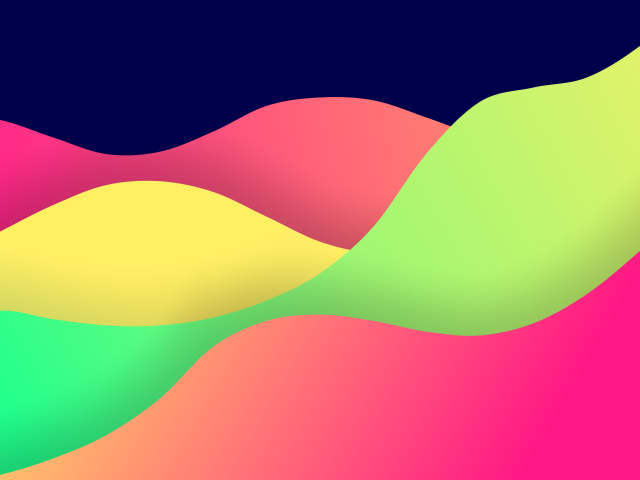
Give the GLSL for this background, as a WebGL 2 fragment shader.

```glsl
#version 300 es
precision highp float;
// Overlapping wavy paper layers with smooth gradients and soft shadows on navy.
uniform vec2 u_resolution;
out vec4 fragColor;

const float ASPECT = 4.0 / 3.0;
const int SPANS = 12;              // curve spans across the canvas
const int KNOTS = SPANS + 3;       // one extra knot outside each side

// Shadow reach in canvas heights, and darkness per casting layer
const float SHADOW_REACH = 0.15;
const float YELLOW_SHADOW = 0.20;
const float GREEN_SHADOW = 0.09;
const float FRONT_SHADOW = 0.19;

const vec3 NAVY = vec3(0.0, 0.0, 0.29);
const vec3 ROSE = vec3(1.0, 0.16, 0.53);
const vec3 CORAL = vec3(1.0, 0.48, 0.45);
const vec3 LEMON = vec3(1.0, 0.94, 0.39);
const vec3 PALE_LIME = vec3(0.91, 0.93, 0.42);
const vec3 MINT = vec3(0.13, 1.0, 0.55);
const vec3 GREEN = vec3(0.61, 0.97, 0.45);
const vec3 LIME = vec3(0.88, 0.95, 0.41);
const vec3 ORANGE = vec3(1.0, 0.75, 0.42);
const vec3 HOT_PINK = vec3(1.0, 0.09, 0.52);

// Crest heights at evenly spaced knots, left to right
const float[KNOTS] CORAL_CREST = float[KNOTS](
  0.759, 0.750, 0.7135, 0.679, 0.684, 0.726, 0.7795, 0.797,
  0.791, 0.755, 0.7135, 0.67, 0.635, 0.618, 0.609);
const float[KNOTS] YELLOW_CREST = float[KNOTS](
  0.458, 0.5174, 0.573, 0.6146, 0.6224, 0.600, 0.5486, 0.4965,
  0.4705, 0.462, 0.46, 0.46, 0.46, 0.46, 0.46);
const float[KNOTS] GREEN_CREST = float[KNOTS](
  0.319, 0.3524, 0.335, 0.322, 0.322, 0.3385, 0.374, 0.4306,
  0.5278, 0.6806, 0.788, 0.8177, 0.8385, 0.9045, 1.005);
const float[KNOTS] FRONT_CREST = float[KNOTS](
  -0.012, 0.0104, 0.0451, 0.0938, 0.170, 0.278, 0.3316, 0.3446,
  0.3316, 0.309, 0.3012, 0.3264, 0.387, 0.4774, 0.582);

// Approximate signed distance above a Catmull-Rom crest
float crestDistance(vec2 p, float[KNOTS] crest) {
  float s = p.x / ASPECT * float(SPANS);
  int i = clamp(int(floor(s)), 0, SPANS - 1);
  float t = s - float(i);
  float a = crest[i], b = crest[i + 1], c = crest[i + 2], d = crest[i + 3];
  float k1 = 0.5 * (c - a);
  float k2 = a - 2.5 * b + 2.0 * c - 0.5 * d;
  float k3 = 0.5 * (d - a) + 1.5 * (b - c);
  float height = b + t * (k1 + t * (k2 + t * k3));
  float slope = (k1 + t * (2.0 * k2 + 3.0 * t * k3)) * float(SPANS) / ASPECT;
  return (p.y - height) / sqrt(1.0 + slope * slope);
}

// Position along a linear gradient, from 0 to 1
float gradient(vec2 p, vec2 start, vec2 end) {
  vec2 axis = end - start;
  return clamp(dot(p - start, axis) / dot(axis, axis), 0.0, 1.0);
}

// Shade what lies behind, then cover it below the crest
vec3 layer(vec3 behind, vec3 color, float d, float darkness) {
  float pixel = 1.0 / u_resolution.y;
  float shadow = 1.0 - smoothstep(-0.02, SHADOW_REACH, d);
  float cover = clamp(0.5 - d / pixel, 0.0, 1.0);
  return mix(behind * (1.0 - darkness * shadow), color, cover);
}

void main() {
  vec2 p = gl_FragCoord.xy / u_resolution * vec2(ASPECT, 1.0);

  // Gradient fills
  vec3 coral = mix(ROSE, CORAL, gradient(p, vec2(0.0, 0.6), vec2(0.9, 0.79)));
  vec3 yellow = mix(PALE_LIME, LEMON, gradient(p, vec2(0.0, 0.35), vec2(0.04, 0.47)));
  float g = 2.0 * gradient(p, vec2(0.0, 0.15), vec2(ASPECT, 0.9));
  vec3 green = mix(mix(MINT, GREEN, min(g, 1.0)), LIME, max(g - 1.0, 0.0));
  vec3 front = mix(ORANGE, HOT_PINK, gradient(p, vec2(0.0, 0.01), vec2(0.823, -0.463)));

  // Layers from back to front; the green shadow fades along its steep rise
  float greenShadow = GREEN_SHADOW * (1.0 - smoothstep(0.45, 0.75, p.x));
  vec3 color = layer(NAVY, coral, crestDistance(p, CORAL_CREST), 0.0);
  float yellowD = crestDistance(p, YELLOW_CREST);
  float onCoral = 1.0 - smoothstep(0.0, 0.004, crestDistance(p, CORAL_CREST));
  color = layer(color, yellow, yellowD, YELLOW_SHADOW * onCoral);
  color = layer(color, green, crestDistance(p, GREEN_CREST), greenShadow);
  color = layer(color, front, crestDistance(p, FRONT_CREST), FRONT_SHADOW);

  fragColor = vec4(color, 1.0);
}
```
